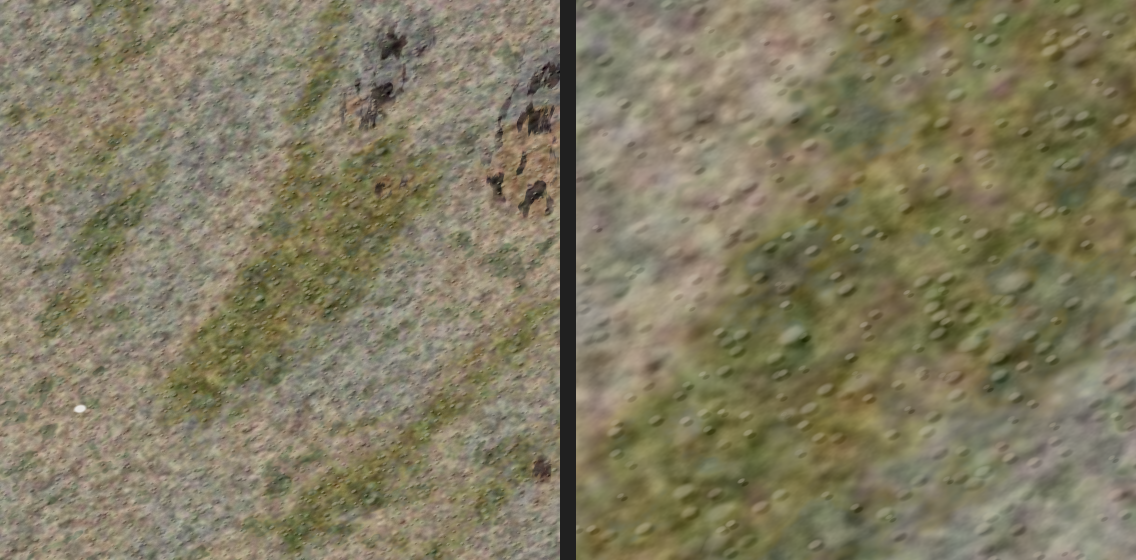
Left: the whole. Right: its middle third, enlarged.
Write a Shadertoy shader that draws this texture.

```glsl
float hash(vec2 p) {
    vec3 q = fract(p.xyx * vec3(0.1031, 0.1030, 0.0973));
    q += dot(q, q.yzx + 33.33);
    return fract((q.x + q.y) * q.z);
}

float noise(vec2 p) {
    vec2 i = floor(p), f = fract(p);
    f = f * f * (3.0 - 2.0 * f);
    return mix(mix(hash(i), hash(i + vec2(1, 0)), f.x),
               mix(hash(i + vec2(0, 1)), hash(i + 1.0), f.x), f.y);
}

float fbm(vec2 p) {
    float sum = 0.0, amp = 0.53;
    for (int i = 0; i < 4; i++) {
        sum += amp * noise(p);
        p = mat2(1.6, 1.2, -1.2, 1.6) * p + 17.3;
        amp *= 0.5;
    }
    return sum;
}

vec2 turn(vec2 p, float a) {
    float c = cos(a), s = sin(a);
    return vec2(c * p.x + s * p.y, c * p.y - s * p.x);
}

// Soft band around the segment a-b
float band(vec2 p, vec2 a, vec2 b, float width) {
    vec2 ab = b - a;
    float t = clamp(dot(p - a, ab) / dot(ab, ab), 0.0, 1.0);
    float d = length(p - a - ab * t) / width;
    return exp(-d * d);
}

// Scattered pebbles: lit body in x, shadow below in y
vec2 pebbles(vec2 p, float density) {
    vec2 cell = floor(p), result = vec2(0);
    for (int y = -1; y <= 1; y++)
    for (int x = -1; x <= 1; x++) {
        vec2 id = cell + vec2(x, y);
        if (hash(id + 71.0) > density) continue;
        vec2 d = p - id - vec2(hash(id + 5.0), hash(id + 9.0));
        float size = mix(0.18, 0.48, hash(id + 31.0));
        vec2 shape = vec2(0.8, 1.25);
        float lit = 1.0 - smoothstep(size * 0.4, size, length(d * shape));
        float shade = 1.0 - smoothstep(size * 0.4, size, length((d + vec2(-0.1, 0.3)) * shape));
        result = max(result, vec2(lit * (0.4 + 0.6 * hash(id + 3.0)), shade));
    }
    return result;
}

void mainImage(out vec4 fragColor, in vec2 fragCoord) {
    vec2 uv = fragCoord / iResolution.xy;
    vec2 warped = uv + 0.035 * (vec2(fbm(uv * 9.0), fbm(uv * 9.0 + 40.0)) - 0.5);
    vec2 slope = turn(warped, 0.83);
    vec2 tilted = turn(uv, 0.5);

    float streak = fbm(slope * vec2(5.0, 19.0) + 3.0) - 0.5;
    float clump = fbm(tilted * vec2(22.0, 38.0) + 8.0) - 0.5;
    float grain = fbm(tilted * vec2(62.0, 105.0)) - 0.5;
    float grit = noise(tilted * vec2(120.0, 190.0)) - 0.5;

    // Pale scree with warm and cool drifts
    float drift = fbm(slope * vec2(4.0, 10.0) + 60.0);
    vec3 color = mix(vec3(0.56, 0.55, 0.50), vec3(0.62, 0.565, 0.485), smoothstep(0.32, 0.66, drift));
    color += 0.09 * streak;

    // Grass along the gullies
    float grass = 0.95 * band(warped, vec2(0.36, 0.33), vec2(0.70, 0.66), 0.085);
    grass += 0.75 * band(warped, vec2(0.52, 0.04), vec2(0.96, 0.43), 0.06);
    grass += 0.65 * band(warped, vec2(0.52, 0.66), vec2(0.60, 0.97), 0.035);
    grass += 0.50 * band(warped, vec2(0.15, 0.46), vec2(0.24, 0.80), 0.085);
    grass += 0.45 * band(warped, vec2(0.01, 0.72), vec2(0.22, 0.98), 0.055);
    grass += 0.45 * band(warped, vec2(0.72, 0.00), vec2(1.00, 0.22), 0.060);
    grass = smoothstep(0.18, 0.95, grass + 1.1 * streak + 1.5 * clump + 0.5 * grain + 0.12);
    vec3 moss = mix(vec3(0.34, 0.36, 0.20), vec3(0.47, 0.42, 0.22), noise(slope * vec2(14.0, 34.0)));
    color = mix(color, moss, 0.82 * grass);

    // Dark shrubs and cool shaded hollows
    float shrub = smoothstep(0.12, 0.26, clump + 0.45 * streak + 0.3 * grain);
    color = mix(color, vec3(0.31, 0.33, 0.27), 0.6 * shrub);

    // Craggy outcrops with upright cracks
    float crag = band(warped, vec2(0.93, 0.68), vec2(0.98, 0.86), 0.075);
    crag += 0.85 * band(warped, vec2(0.65, 0.80), vec2(0.72, 0.92), 0.055);
    crag += 0.7 * band(warped, vec2(0.68, 0.66), vec2(0.73, 0.67), 0.025);
    crag += 0.6 * band(warped, vec2(0.97, 0.17), vec2(1.0, 0.23), 0.035);
    float rockMask = smoothstep(0.25, 0.75, crag + 0.8 * clump);
    float crack = fbm(turn(warped, -0.2) * vec2(58.0, 25.0) + 90.0);
    vec3 rock = mix(vec3(0.58, 0.46, 0.35), vec3(0.43, 0.43, 0.43), smoothstep(0.75, 0.86, uv.y + 0.3 * clump));
    color = mix(color, rock, 0.7 * rockMask);
    color = mix(color, vec3(0.19, 0.16, 0.15), 0.85 * rockMask * smoothstep(0.51, 0.64, crack));

    // Pink soil along the upper edge
    float pink = band(uv, vec2(0.70, 1.0), vec2(0.94, 0.98), 0.055) + 0.5 * band(uv, vec2(0.0, 0.91), vec2(0.10, 0.95), 0.04);
    color = mix(color, vec3(0.61, 0.50, 0.48), 0.65 * pink * smoothstep(-0.2, 0.15, streak + clump));

    // Grain and loose stones
    color += (0.36 * grain + 0.13 * grit + 0.16 * clump) * vec3(1.0, 0.98, 0.92);
    vec2 small = pebbles(tilted * vec2(80.0, 105.0), 0.35);
    vec2 large = pebbles(tilted * vec2(42.0, 55.0) + 20.0, 0.10);
    color -= 0.09 * small.y + 0.08 * large.y;
    color = mix(color, vec3(0.72, 0.69, 0.61), 0.48 * max(small.x, large.x));
    color += 0.05 * (vec3(noise(uv * 75.0), noise(uv * 75.0 + 30.0), noise(uv * 75.0 + 60.0)) - 0.5);

    // Single white boulder
    float boulder = length(turn(uv - vec2(0.143, 0.270), 0.2) * vec2(1.0, 1.6));
    color = mix(color, vec3(0.90, 0.89, 0.87), 1.0 - smoothstep(0.007, 0.014, boulder));

    fragColor = vec4(clamp(color, 0.0, 1.0), 1.0);
}
```
